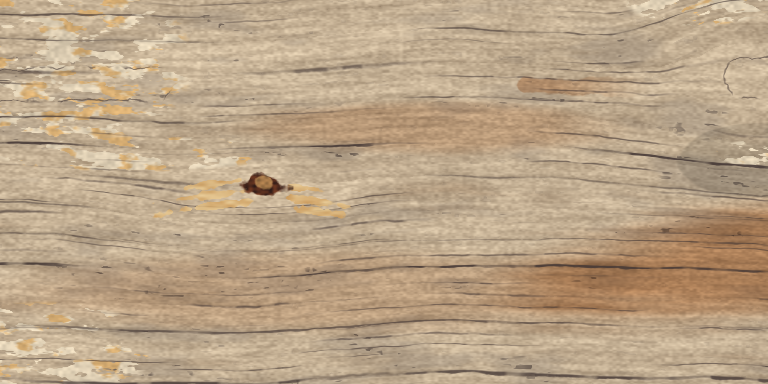
This texture is drawn by a Shadertoy shader. Its source:

```glsl
float hash(vec2 p) {
    vec3 q = fract(p.xyx * 0.1031);
    q += dot(q, q.yzx + 33.33);
    return fract((q.x + q.y) * q.z);
}

float noise(vec2 p) {
    vec2 i = floor(p), f = fract(p);
    f *= f * (3.0 - 2.0 * f);
    return mix(mix(hash(i), hash(i + vec2(1, 0)), f.x),
               mix(hash(i + vec2(0, 1)), hash(i + vec2(1, 1)), f.x), f.y);
}

float fbm(vec2 p) {
    float sum = 0.0, amp = 0.53;
    for (int i = 0; i < 4; i++) {
        sum += amp * noise(p);
        p = p * 2.03 + 17.3;
        amp *= 0.5;
    }
    return sum;
}

// Soft elliptical patch: 1 at the centre, 0 at the rim
float patchMask(vec2 p, vec2 centre, vec2 size) {
    return max(0.0, 1.0 - length((p - centre) / size));
}

// Signed distance to a horizontal rounded bar
float tongue(vec2 p, vec2 start, float len, float radius) {
    p -= start;
    p.x -= clamp(p.x, 0.0, len);
    return length(p) - radius;
}

// Height along the grain, bent round the knot and the right edge
float grainHeight(vec2 p, vec2 knot) {
    vec2 d = p - knot;
    float v = p.y + 0.05 * (noise(p * vec2(1.7, 2.2) + 4.0) - 0.5);
    v += 0.016 * (fbm(p * vec2(6, 9)) - 0.5);
    v -= 0.028 * tanh(d.y * 25.0) * exp(-d.x * d.x * 14.0 - abs(d.y) * 7.0);
    v -= 0.1 * smoothstep(1.55, 1.95, p.x) * smoothstep(0.77, 0.95, p.y);
    v += 0.05 * smoothstep(1.4, 2.0, p.x) * smoothstep(0.8, 0.6, p.y) * smoothstep(0.35, 0.55, p.y);
    return v;
}

void mainImage(out vec4 fragColor, in vec2 fragCoord) {
    vec2 p = fragCoord / iResolution.y;
    float px = 1.0 / iResolution.y;
    vec2 knot = vec2(0.685, 0.52);
    float v = grainHeight(p, knot);
    float rough = fbm(p * vec2(22, 28));
    float grit = noise(p * vec2(95, 130) + 7.0);

    // Growth rings with uneven spacing
    float ring = v * 11.5 + 1.3 * noise(vec2(v * 7.0, 3.5)) + 0.05 * (rough - 0.5);
    float id = floor(ring + 0.5);
    float edge = abs(ring - id) / 13.0;

    // Fibre tone
    float fibre = fbm(vec2(p.x * 2.0, v * 30.0));
    float tone = 0.69 + 0.5 * (fibre - 0.5);
    tone += 0.3 * (noise(vec2(p.x * 9.0, v * 140.0)) - 0.5);
    tone += 0.3 * (noise(p * vec2(110, 240)) - 0.5) + 0.24 * (grit - 0.5);
    tone += 0.2 * (fbm(p * vec2(4, 7)) - 0.5);
    tone -= 0.12 * exp(-8.0 * fract(ring));
    vec3 col = mix(vec3(0.56, 0.48, 0.385), vec3(0.90, 0.82, 0.70), clamp(tone, 0.0, 1.1));

    // Weathered grey smudges and short scratches
    float grey = smoothstep(0.52, 0.75, fbm(vec2(p.x * 5.0, v * 20.0) + 31.0));
    col = mix(col, vec3(0.56, 0.51, 0.46), 0.32 * grey);
    float scratch = smoothstep(0.8, 0.9, noise(vec2(p.x * 26.0, v * 125.0) + 9.0));
    scratch *= smoothstep(0.35, 0.6, grit);
    col = mix(col, vec3(0.36, 0.31, 0.28), scratch * (0.12 + 0.6 * grey));

    // Rusty stains soaking along the fibres
    float soak = 0.5 * (fibre - 0.5) + 0.3 * (fbm(p * vec2(4, 6)) - 0.5);
    vec2 slanted = p - vec2(0, 0.13 * (p.x - 2.0));
    float stain = patchMask(slanted, vec2(2.05, 0.33), vec2(0.85, 0.2)) + 0.6 * soak;
    float rust = 0.95 * smoothstep(0.0, 0.65, stain);
    rust += 0.45 * smoothstep(0.0, 0.5, patchMask(p, vec2(1.15, 0.67), vec2(0.6, 0.08)) + 0.6 * soak);
    rust += 0.35 * smoothstep(0.0, 0.5, patchMask(p, vec2(0.85, 0.24), vec2(1.0, 0.13)) + 0.6 * soak);
    float spill = tongue(p, vec2(1.37, 0.775), 0.3, 0.022) + 0.03 * (rough - 0.5);
    rust += 0.7 * smoothstep(0.004, -0.004, spill) * smoothstep(1.72, 1.4, p.x);
    col = mix(col, col * vec3(0.87, 0.71, 0.58), clamp(rust, 0.0, 1.0));
    float damp = patchMask(p, vec2(1.97, 0.58), vec2(0.21, 0.1)) + 0.3 * soak;
    col *= 1.0 - 0.13 * smoothstep(0.0, 0.06, damp);

    // Flaking paint, cream with ochre cores
    float zone = patchMask(p, vec2(0.14, 0.84), vec2(0.38, 0.24));
    zone = max(zone, patchMask(p, vec2(0.12, 0.09), vec2(0.3, 0.13)));
    zone = max(zone, 0.9 * patchMask(p, vec2(1.82, 0.99), vec2(0.2, 0.06)));
    zone = max(zone, 0.9 * patchMask(p, vec2(1.98, 0.6), vec2(0.12, 0.04)));
    zone = max(zone, 0.7 * patchMask(p, vec2(0.35, 0.6), vec2(0.4, 0.05)));
    float flake = fbm(vec2(p.x * 13.0, v * 46.0) + 5.0) + 0.2 * min(zone, 0.6) + 0.1 * (grit - 0.5);
    float flakeMask = smoothstep(0.6, 0.64, flake) * smoothstep(0.0, 0.15, zone);
    float ochre = smoothstep(0.5, 0.62, fbm(p * vec2(14, 30) + 51.0));
    vec3 paint = mix(vec3(0.92, 0.86, 0.75), vec3(0.86, 0.66, 0.38), 0.85 * ochre);
    col = mix(col, paint * (0.8 + 0.2 * rough + 0.16 * grit), 0.85 * flakeMask);

    // Thin broken cracks along the rings, then fine hairlines
    float strength = smoothstep(0.36, 0.7, noise(vec2(p.x * 2.3, id * 7.3))) * (0.4 + 0.6 * hash(vec2(id, 8)));
    float width = 0.0006 + 0.005 * strength * max(0.0, rough - 0.25);
    float crack = strength * smoothstep(width + px, width - 0.3 * px, edge);
    crack *= 0.4 + 0.6 * smoothstep(0.25, 0.55, noise(vec2(p.x * 24.0, id)));
    col *= 1.0 - 0.1 * strength * exp(-edge * 130.0);
    float fine = v * 40.0 + 1.5 * noise(vec2(v * 20.0, 1.5)) + 0.2 * (rough - 0.5);
    float fineId = floor(fine + 0.5);
    float hair = smoothstep(0.0006 + px, 0.0, abs(fine - fineId) / 44.0);
    hair *= smoothstep(0.54, 0.8, noise(vec2(p.x * 3.2, fineId * 5.7)));
    hair *= 0.4 + 0.6 * smoothstep(0.3, 0.6, noise(vec2(p.x * 30.0, fineId)));
    float loopEdge = min(abs(tongue(p, vec2(-0.5, 0.78), 0.9, 0.045) + 0.035 * (rough - 0.5)),
                         abs(tongue(p, vec2(1.94, 0.8), 0.5, 0.055) + 0.03 * (rough - 0.5)));
    hair = max(hair, smoothstep(0.001 + px, 0.0, loopEdge) * smoothstep(0.35, 0.6, rough));
    col = mix(col, vec3(0.27, 0.22, 0.21), max(0.9 * crack, 0.6 * hair));

    // Torn ochre splinters around the knot
    vec2 d = p - knot;
    for (int i = 0; i < 6; i++) {
        float n = float(i), side = mod(n, 2.0) < 0.5 ? -1.0 : 1.0;
        vec2 s = d - vec2(side * (0.1 + 0.012 * n), 0.005 - 0.016 * n);
        s.y += 0.14 * side * s.x;
        float shape = length(s / vec2(side < 0.0 ? 0.1 : 0.055, 0.009)) + 2.2 * (rough - 0.5) + 0.5 * (grit - 0.5);
        vec3 splinter = mix(vec3(0.80, 0.60, 0.34), vec3(0.92, 0.80, 0.58), noise(p * vec2(40, 110)));
        col = mix(col, splinter, 0.85 * smoothstep(1.1, 0.85, shape));
    }

    // Knot: dark socket with an amber heart
    float socket = length(d / vec2(0.072, 0.027)) + 1.3 * (rough - 0.5);
    col = mix(col, mix(vec3(0.17, 0.10, 0.09), vec3(0.47, 0.24, 0.14), grit), smoothstep(1.05, 0.8, socket));
    float heart = length((d - vec2(0.005, 0.007)) / vec2(0.027, 0.019)) + 1.2 * (rough - 0.5);
    col = mix(col, vec3(0.74, 0.54, 0.33) * (0.5 + 0.4 * rough + 0.4 * grit), smoothstep(1.0, 0.7, heart));

    fragColor = vec4(clamp(col, 0.0, 1.0), 1.0);
}
```
